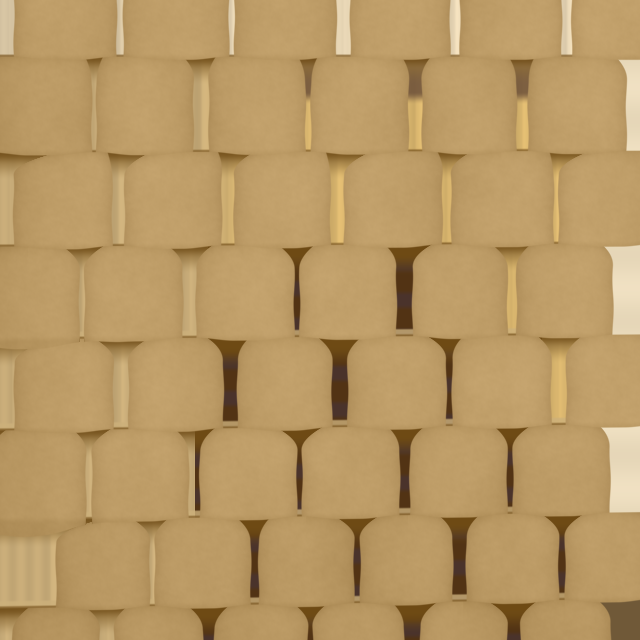
Give the GLSL for this pattern, as a WebGL 2 fragment shader.

```glsl
#version 300 es
precision highp float;
// Staggered rows of curved cardboard tubes with flared gaps, dark hollows and light slats.
uniform vec2 u_resolution;
out vec4 fragColor;

float hash(vec2 c) {
  return fract(sin(dot(c, vec2(41.3, 17.9))) * 2853.7);
}

// Distance of a row's upper edge from the top of the canvas
float rowTop(float row, float x) {
  return 0.0885 + 0.1497 * row - 0.00117 * row * row + 0.0025 * (0.4 - x) * row;
}

// Soft mottling of the cardboard from layered sines
float mottle(vec2 p) {
  float sum = 0.0, gain = 0.5;
  for (int i = 0; i < 4; i++) {
    p = mat2(0.8, 0.6, -0.6, 0.8) * p * 1.9 + 1.7;
    sum += gain * sin(p.x + 1.3 * sin(p.y)) * sin(p.y + sin(p.x * 0.7));
    gain *= 0.65;
  }
  return sum;
}

// What shows between two tubes
vec3 gapColor(float row, float k, vec2 p, float depth, float height, float across) {
  float x = p.x;
  bool openEnd = mod(row, 2.0) < 0.5 && k > 4.5;
  if (openEnd) {
    vec3 wall = vec3(0.92, 0.86, 0.74) + 0.02 * sin(p.y * 60.0);
    return row > 5.0 ? vec3(0.44, 0.35, 0.22) : wall;
  }
  float limit = 1.5 + 8.0 * max(x - 0.66, 0.0) + 100.0 * max(0.33 - x, 0.0);
  vec3 brown = vec3(0.43, 0.29, 0.08);
  vec3 color;
  if (row > limit) {
    // Dark hollow with faint objects behind it
    vec3 hollow = mix(vec3(0.32, 0.20, 0.08), vec3(0.29, 0.20, 0.17),
                      smoothstep(-0.2, 0.8, sin(p.y * 110.0 + k * 2.0)));
    color = mix(brown, hollow, smoothstep(0.015, 0.05, depth));
  } else {
    // Light slat with one bright edge
    vec3 slat = mix(vec3(0.78, 0.67, 0.47), vec3(0.85, 0.71, 0.43), smoothstep(0.3, 0.4, x));
    if (row < -0.5) slat = vec3(0.91, 0.84, 0.71) - 0.08 * step(x, 0.3);
    color = slat * (0.97 + 0.06 * smoothstep(-0.002, 0.003, across) + 0.03 * sin(x * 240.0));
    float glimpse = step(abs(row), 0.1) * smoothstep(0.4, 0.46, x) * smoothstep(0.075, 0.055, depth);
    color = mix(color, vec3(0.42, 0.31, 0.22), glimpse * 0.85);
    float shade = smoothstep(0.045, 0.005, depth) * step(-0.5, row);
    color = mix(color, mix(vec3(0.56, 0.43, 0.22), brown, smoothstep(0.02, 0.0, depth)), shade * 0.9);
  }
  // Pale lip at the foot of the gap, over a thin shadow
  float fromFoot = height - depth;
  float lip = smoothstep(0.013, 0.009, fromFoot) * step(1.5, row);
  color = mix(color, vec3(0.80, 0.69, 0.48), lip * 0.8);
  return mix(color, vec3(0.50, 0.36, 0.15), smoothstep(0.005, 0.001, fromFoot) * 0.8);
}

void main() {
  vec2 p = gl_FragCoord.xy / u_resolution;
  float x = p.x, t = 1.0 - p.y;
  float soft = max(0.0014, 0.8 / u_resolution.y);
  // First gap and spacing of each row, top to bottom
  vec2 layout_[8] = vec2[8](
    vec2(0.013, 0.1745), vec2(0.147, 0.1673), vec2(0.014, 0.171), vec2(0.128, 0.168),
    vec2(0.018, 0.171), vec2(0.139, 0.1645), vec2(0.078, 0.160), vec2(0.167, 0.159));
  float grain = mottle(p * 14.0) * 0.012 + mottle(p * 110.0) * 0.009;
  vec3 color = vec3(0.0);

  // Lower rows first, so each row hangs over the one below
  for (int i = 7; i >= 0; i--) {
    float row = float(i) - 1.0;
    bool odd = mod(row, 2.0) > 0.5;
    float k = floor((x - layout_[i].x) / layout_[i].y + 0.5);
    vec2 id = vec2(k, row);
    float across = x - layout_[i].x - k * layout_[i].y;
    if (!odd && k > 4.5) across = min(across, 0.0);
    if (odd && k < 0.5) across = max(across, 0.0);

    float depth = max(t - rowTop(row, x), 0.0);
    float height = rowTop(row + 1.0, x) - rowTop(row, x);

    // Gap half width, flared where the tube's upper corners are rounded
    float halfWidth = mix(0.0035, 0.0125, hash(id));
    float flare = row < 0.5 ? 0.013 : 0.026;
    if (abs(row - 1.0) < 0.1) flare = across > 0.0 ? 0.045 : 0.008;
    if (odd && k < 0.5) flare = 0.075;
    flare *= 0.75 + 0.5 * hash(id + step(0.0, across) + 5.0);
    float taper = max(1.0 - depth / 0.036, 0.0);
    if (row > -0.5) halfWidth += flare * taper * taper;
    halfWidth += 0.001 * sin(t * 70.0 + k * 3.0);
    float edge = abs(across) - halfWidth;

    // Tube face, darker toward its sides and under the row above
    vec3 face = vec3(0.757, 0.627, 0.417) + grain + 0.022 * (hash(id + 9.0) - 0.5) * smoothstep(0.08, 0.03, edge);
    face -= vec3(0.06, 0.06, 0.055) * exp(-max(edge, 0.0) / 0.013);
    face -= 0.04 * exp(-depth / 0.009) * step(-0.5, row);
    face -= 0.03 * smoothstep(0.6, 1.0, t) + 0.025 * smoothstep(0.18, 0.0, x);
    face -= 0.035 * smoothstep(height - 0.006, height + 0.006, depth);

    vec3 behind = gapColor(row, k, p, depth, height, across);
    vec3 rowColor = mix(behind, face, smoothstep(-soft, soft, edge));

    // Bulging lower rim, with the leftmost tubes drooping
    float droop = odd ? 0.0 : 0.0055 * row * smoothstep(0.22, 0.03, x);
    float bottom = height + (0.005 * smoothstep(0.0, 0.06, edge) + droop) * step(0.0, edge);
    color = mix(color, rowColor, smoothstep(soft, -soft, t - rowTop(row, x) - bottom));
  }
  fragColor = vec4(clamp(color, 0.0, 1.0), 1.0);
}
```
